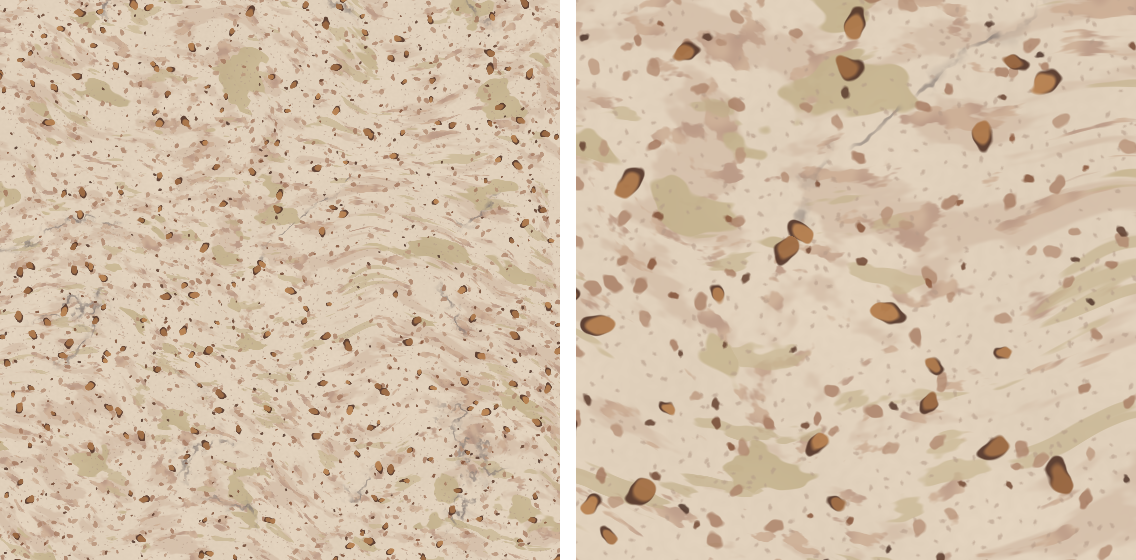
Left, the full canvas; right, a detail of the centre.
This texture is drawn by a three.js fragment shader. Its source:

```glsl
varying vec2 vUv;

vec2 hash2(vec2 p) {
  vec3 a = fract(p.xyx * vec3(0.1031, 0.1030, 0.0973));
  a += dot(a, a.yzx + 33.33);
  return fract((a.xx + a.yz) * a.zy);
}

mat2 rotation(float angle) {
  float c = cos(angle), s = sin(angle);
  return mat2(c, s, -s, c);
}

float cornerSlope(vec2 cell, vec2 corner, vec2 f) {
  float angle = 6.2832 * hash2(cell + corner).x;
  return dot(vec2(cos(angle), sin(angle)), f - corner);
}

// Gradient noise, roughly -0.7 to 0.7
float noise(vec2 p) {
  vec2 i = floor(p), f = p - i;
  vec2 u = f * f * f * (f * (f * 6.0 - 15.0) + 10.0);
  vec2 e = vec2(0.0, 1.0);
  return mix(mix(cornerSlope(i, e.xx, f), cornerSlope(i, e.yx, f), u.x),
             mix(cornerSlope(i, e.xy, f), cornerSlope(i, e.yy, f), u.x), u.y);
}

float fbm(vec2 p) {
  float sum = 0.0, amplitude = 1.0;
  for (int i = 0; i < 4; i++) {
    sum += amplitude * noise(p);
    p = rotation(0.5) * p * 2.03 + 17.3;
    amplitude *= 0.5;
  }
  return sum;
}

// Scattered rough ellipses: x = coverage, y = random tone, z = depth inside
vec3 grains(vec2 p, float count, float density, float radius, float seed) {
  vec2 home = floor(p * count);
  vec3 result = vec3(0.0);
  for (int y = -1; y <= 1; y++) {
    for (int x = -1; x <= 1; x++) {
      vec2 cell = home + vec2(float(x), float(y));
      vec2 place = hash2(cell + seed);
      vec2 trait = hash2(cell + seed + 71.7);
      if (trait.x > density) continue;
      vec2 d = rotation(6.2832 * trait.y) * (p - (cell + place) / count);
      float size = radius * mix(0.5, 1.0, fract(trait.y * 37.0));
      float rough = 1.0 + 0.5 * noise(d / size * 0.9 + cell * 3.7);
      float inside = size * rough - length(d * vec2(0.85, 1.3));
      float cover = smoothstep(-0.0009, 0.0009, inside);
      if (cover > result.x) {
        float lit = inside / size + 0.35 * d.x / size;
        result = vec3(cover, fract(trait.y * 91.0), lit);
      }
    }
  }
  return result;
}

void main() {
  vec2 p = vUv;

  // Swirling flow that bends every streak
  vec2 flow = p + 0.13 * vec2(noise(p * 2.6 + 3.1), noise(p * 2.6 + 41.7));
  flow += 0.02 * vec2(noise(p * 11.0 + 8.0), noise(p * 11.0 + 57.0));
  vec2 streak = rotation(0.25) * flow * vec2(0.62, 1.25);
  float region = noise(p * 4.0 + 23.0);

  // Cream ground with faint clouding
  vec3 color = vec3(0.882, 0.819, 0.737);
  color += 0.016 * fbm(p * 9.0) + 0.012 * noise(p * 170.0);

  // Rosy mottling, coarse haze then fine flecks
  float haze = fbm(streak * 24.0 + 5.0) + 0.35 * region;
  color = mix(color, vec3(0.825, 0.735, 0.65), 0.75 * smoothstep(0.04, 0.3, haze));
  float fleck = fbm(streak * 46.0 + 90.0) + 0.45 * haze;
  vec3 rose = mix(vec3(0.80, 0.68, 0.58), vec3(0.72, 0.585, 0.51),
                  smoothstep(-0.2, 0.4, noise(p * 60.0)));
  color = mix(color, rose, 0.85 * smoothstep(0.27, 0.46, fleck));

  // Olive pools and thin olive slivers
  float pool = fbm(streak * 11.5 + 31.0);
  float sliver = fbm(rotation(-0.3) * streak * vec2(17.0, 30.0) + 63.0);
  float olive = max(smoothstep(0.40, 0.45, pool),
                    0.75 * smoothstep(0.39, 0.47, sliver - 0.2 * region));
  vec3 oliveTone = vec3(0.775, 0.705, 0.56) + 0.035 * noise(p * 14.0);
  color = mix(color, oliveTone, 0.92 * olive);

  // Broken grey veins
  float crack = abs(noise(flow * 5.0 + 12.0) + 0.13 * fbm(p * 26.0));
  float veinArea = smoothstep(0.14, 0.3, noise(p * 4.3 + 77.0));
  float broken = smoothstep(-0.3, 0.2, noise(p * 48.0 + 6.0));
  float vein = 0.65 * (1.0 - smoothstep(0.004, 0.022, crack)) * broken;
  vein += 0.2 * (1.0 - smoothstep(0.0, 0.09, crack)) * smoothstep(0.0, 0.3, fbm(p * 55.0));
  color = mix(color, vec3(0.53, 0.485, 0.46), vein * veinArea);

  // Dust, tan chips and dark specks
  vec3 dust = grains(p, 110.0, 0.45, 0.0016, 11.0);
  color = mix(color, vec3(0.70, 0.60, 0.53), 0.55 * dust.x);
  vec3 chip = grains(p, 46.0, 0.36, 0.0052, 29.0);
  color = mix(color, mix(vec3(0.74, 0.60, 0.50), vec3(0.63, 0.45, 0.35), chip.y), 0.8 * chip.x);
  vec3 speck = grains(p, 40.0, 0.28, 0.0032, 53.0);
  color = mix(color, mix(vec3(0.30, 0.20, 0.16), vec3(0.55, 0.34, 0.23), speck.y), 0.85 * speck.x);

  // Amber grains with dark rims on one side
  vec3 grain = grains(p, 25.0, 0.36, 0.0088, 87.0);
  vec3 amber = mix(vec3(0.57, 0.37, 0.22), vec3(0.72, 0.50, 0.30), grain.y);
  amber = mix(vec3(0.33, 0.21, 0.16), amber, smoothstep(-0.05, 0.4, grain.z));
  color = mix(color, amber, 0.92 * grain.x);

  gl_FragColor = vec4(color, 1.0);
}
```
